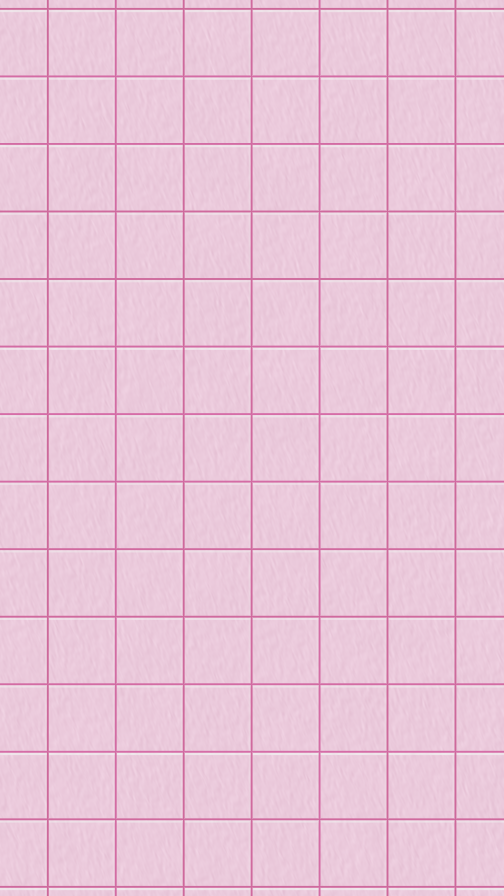
Give the GLSL for this pattern, as a Shadertoy shader.

```glsl
// Pink embossed leather tiles divided by thin rose grid lines with pale bevels.
// All lengths are fractions of the canvas width.
#define CELL vec2(0.1348, 0.1340)
#define ORIGIN vec2(0.0949, 0.0182)
#define LINE_WIDTH 0.0037
#define BEVEL_WIDTH 0.0042
#define GRAIN_SCALE vec2(165.0, 72.0)
#define GRAIN_LEAN 0.38
#define GRAIN_DEPTH 0.065
#define TILE_COLOR vec3(0.92, 0.79, 0.86)
#define LINE_COLOR vec3(0.82, 0.42, 0.63)
#define BEVEL_COLOR vec3(0.94, 0.92, 0.93)

float hash(vec2 p) {
    vec3 q = fract(p.xyx * vec3(0.1031, 0.1030, 0.0973));
    q += dot(q, q.yzx + 33.33);
    return fract((q.x + q.y) * q.z);
}

float valueNoise(vec2 p) {
    vec2 i = floor(p), f = fract(p);
    f = f * f * (3.0 - 2.0 * f);
    return mix(mix(hash(i), hash(i + vec2(1, 0)), f.x),
               mix(hash(i + vec2(0, 1)), hash(i + vec2(1, 1)), f.x), f.y);
}

// Height of the leather: short creases leaning to the upper left
float leather(vec2 p) {
    float c = cos(GRAIN_LEAN), s = sin(GRAIN_LEAN);
    vec2 q = vec2(c * p.x + s * p.y, c * p.y - s * p.x) * GRAIN_SCALE + 200.0;
    q.x += 0.9 * valueNoise(q * 0.45 + 31.0);
    return 0.7 * valueNoise(q) + 0.3 * valueNoise(q * 1.7 + 57.0);
}

// Antialiased coverage of a band centred on zero
float band(float d, float width, float px) {
    return clamp(0.5 + (0.5 * width - abs(d)) / px, 0.0, 1.0) * min(1.0, width / px);
}

void mainImage(out vec4 fragColor, in vec2 fragCoord) {
    float px = 1.0 / iResolution.x;
    vec2 p = fragCoord * px;

    // Signed distance to the nearest grid lines, and their indices
    vec2 grid = (p - ORIGIN) / CELL;
    vec2 lineId = floor(grid + 0.5);
    vec2 d = (grid - lineId) * CELL;

    // Leather lit from the upper left
    float relief = leather(p + vec2(-0.002, 0.0015)) - leather(p + vec2(0.002, -0.0015));
    float mottling = valueNoise(p * 24.0 + 9.0) - 0.5;
    vec3 color = TILE_COLOR - relief * GRAIN_DEPTH * vec3(0.6, 1.0, 0.8) + mottling * 0.008;

    // Pale bevels: strong below horizontal lines, faint left of vertical ones
    float offset = 0.5 * (LINE_WIDTH + BEVEL_WIDTH) + 0.0005;
    float wear = 0.65 + 0.35 * valueNoise(p * vec2(110.0, 30.0) + 71.0);
    float rowStrength = 0.6 + 0.4 * hash(vec2(lineId.y + 20.0, 5.0));
    float topBevel = band(d.y + offset, BEVEL_WIDTH, px) * wear * rowStrength;
    float sideBevel = band(d.x + offset, BEVEL_WIDTH * 0.7, px) * 0.35 * wear;
    color = mix(color, BEVEL_COLOR, max(topBevel, sideBevel));

    // Rose lines with a slight tint change from one to the next
    vec2 lines = vec2(band(d.x, LINE_WIDTH, px), band(d.y, LINE_WIDTH, px));
    float tint = hash(lines.x > lines.y ? vec2(lineId.x + 40.0, 2.0) : vec2(lineId.y + 40.0, 8.0)) - 0.5;
    vec3 lineColor = LINE_COLOR + tint * vec3(0.04, 0.02, 0.06);
    color = mix(color, lineColor, max(lines.x, lines.y));

    fragColor = vec4(color, 1.0);
}
```
